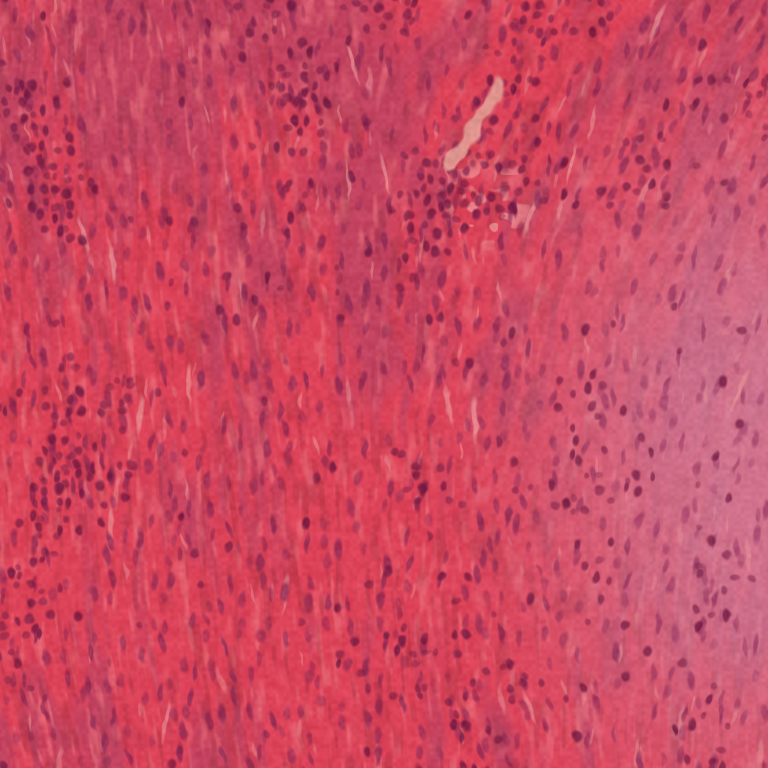
This texture is drawn by a WebGL 2 fragment shader. Its source:

```glsl
#version 300 es
precision highp float;
// Stained fibrous tissue: red streaked fibres that lean with position,
// scattered purple nuclei, pale slits, one open vessel and a lilac haze.
// Streaks are stretched noise; nuclei and slits are jittered grid ellipses.
uniform vec2 u_resolution;
out vec4 fragColor;

vec2 hash2(vec2 p) {
  vec3 q = fract(p.xyx * vec3(0.1031, 0.1030, 0.0973));
  q += dot(q, q.yzx + 33.33);
  return fract((q.xx + q.yz) * q.zy);
}

float noise(vec2 p) {
  vec2 i = floor(p), f = fract(p);
  f = f * f * (3.0 - 2.0 * f);
  return mix(mix(hash2(i).x, hash2(i + vec2(1, 0)).x, f.x),
             mix(hash2(i + vec2(0, 1)).x, hash2(i + vec2(1, 1)).x, f.x), f.y);
}

float segment(vec2 p, vec2 a, vec2 b) {
  vec2 ab = b - a;
  return length(p - a - ab * clamp(dot(p - a, ab) / dot(ab, ab), 0.0, 1.0));
}

// Coordinates that run across (x) and along (y) the fibres
vec2 fibreSpace(vec2 p) {
  float side = smoothstep(0.2, 1.1, p.x);
  float shift = side * (0.1 * p.y + 0.22 * p.y * p.y) - 0.09 * p.y;
  return vec2(p.x - shift + 0.025 * noise(p * 5.0) + 0.005 * noise(p * 22.0), p.y);
}

vec2 fibreDirection(vec2 p) {
  float side = smoothstep(0.2, 1.1, p.x);
  return vec2(side * (0.1 + 0.5 * p.y) - 0.1 + 0.3 * (noise(p * 6.0) - 0.5), 1.0);
}

// Where small round cells gather: around the vessel and in a few strands
float crowding(vec2 p) {
  float d = segment(p, vec2(0.56, 0.70), vec2(0.69, 0.96));
  d = min(d, segment(p, vec2(0.34, 0.98), vec2(0.40, 0.86)));
  d = min(d, segment(p, vec2(0.03, 0.20), vec2(0.10, 0.50)));
  d = min(d, segment(p, vec2(0.02, 0.86), vec2(0.08, 0.72)));
  float strands = 1.0 - smoothstep(0.015, 0.05, d);
  return strands + 0.6 * smoothstep(0.62, 0.85, noise(p * vec2(13.0, 8.0) + 4.0));
}

// Soft ellipses along the fibres, on a jittered grid
float scatter(vec2 p, float cells, vec2 size, float chance, float gain, float seed) {
  vec2 cell = floor(p * cells), base = fibreDirection(p);
  float mask = 0.0;
  for (int y = -1; y <= 1; y++)
  for (int x = -1; x <= 1; x++) {
    vec2 id = cell + vec2(x, y);
    vec2 place = hash2(id + seed), trait = hash2(id + seed + 57.0);
    vec2 vary = hash2(id + seed + 113.0);
    vec2 centre = (id + 0.1 + 0.8 * place) / cells;
    if (trait.x > chance + gain * crowding(centre)) continue;
    vec2 along = normalize(base + vec2(0.5 * (trait.y - 0.5), 0.0));
    vec2 d = p - centre;
    vec2 local = vec2(dot(d, vec2(along.y, -along.x)), dot(d, along));
    float e = length(local / (size * (0.7 + 0.6 * vary)));
    mask = max(mask, (0.45 + 0.55 * vary.y) * (1.0 - smoothstep(0.55, 1.35, e)));
  }
  return mask;
}

void main() {
  vec2 p = gl_FragCoord.xy / u_resolution;
  vec2 f = fibreSpace(p);
  vec2 wobbly = p + 0.004 * (vec2(noise(p * 90.0), noise(p * 90.0 + 31.0)) - 0.5);

  // Fibres: broad bands, medium strands and fine threads
  float bands = noise(f * vec2(26.0, 6.0));
  float strands = noise(f * vec2(95.0, 17.0) + 7.0);
  float threads = noise(f * vec2(190.0, 42.0) + 19.0);
  float patches = noise(p * 4.5 + 11.0);
  float red = 0.35 * bands + 0.3 * strands + 0.35 * patches - 0.22 * (p.y - 0.5);
  vec3 colour = mix(vec3(0.76, 0.26, 0.375), vec3(0.865, 0.26, 0.345),
                    smoothstep(0.3, 0.58, red));
  float pale = smoothstep(0.5, 0.95, 0.55 * threads + 0.45 * noise(f * vec2(120.0, 26.0) + 3.0));
  colour = mix(colour, vec3(0.90, 0.42, 0.47), 0.75 * pale);
  colour *= 1.0 - 0.09 * smoothstep(0.55, 0.9, noise(f * vec2(150.0, 28.0) + 43.0));

  // Lilac haze at the right edge
  float haze = 1.0 - smoothstep(0.05, 0.5, length((p - vec2(1.03, 0.40)) * vec2(1.0, 0.75)));
  colour = mix(colour, vec3(0.81, 0.51, 0.62), 0.75 * haze);

  // Pale slits and torn wisps beside the vessel
  float slits = scatter(wobbly, 15.0, vec2(0.0032, 0.022), 0.17, 0.05, 5.0);
  slits = max(slits, 0.7 * scatter(wobbly, 32.0, vec2(0.0022, 0.010), 0.13, 0.1, 71.0));
  float torn = 1.0 - smoothstep(0.03, 0.08, length(p - vec2(0.635, 0.735)));
  slits = max(slits, torn * smoothstep(0.58, 0.75, noise(wobbly * vec2(70.0, 85.0))));
  colour = mix(colour, vec3(0.92, 0.59, 0.60), 0.75 * slits);

  // Long faint nuclei, then small dark round ones
  float spindle = scatter(wobbly, 39.0, vec2(0.0042, 0.0105), 0.54, 0.15, 23.0);
  spindle *= 0.75 + 0.4 * noise(p * 120.0);
  colour = mix(colour, vec3(0.53, 0.15, 0.32) + 0.09 * haze, 0.78 * min(spindle, 1.0));
  float roundCells = scatter(wobbly, 62.0, vec2(0.0050, 0.0062), 0.035, 0.62, 131.0);
  colour = mix(colour, vec3(0.44, 0.10, 0.26), 0.85 * roundCells);

  // Open vessel
  float wall = segment(wobbly, vec2(0.59, 0.785), vec2(0.65, 0.89));
  float lumen = 1.0 - smoothstep(0.006, 0.012, wall + 0.014 * (noise(p * 55.0) - 0.4));
  colour = mix(colour, vec3(0.89, 0.62, 0.58), 0.9 * lumen);

  // Fine grain
  colour += 0.05 * (noise(p * 210.0) - 0.5) + 0.03 * (noise(p * 110.0 + 9.0) - 0.5);
  fragColor = vec4(clamp(colour, 0.0, 1.0), 1.0);
}
```
